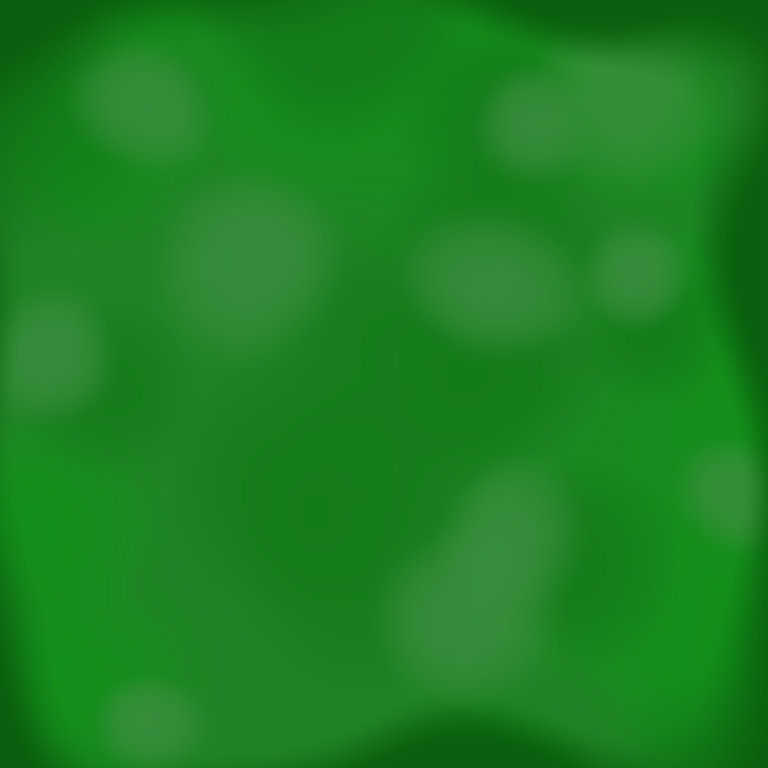
Give the GLSL for this texture, as a Shadertoy shader.

```glsl
// Soft, blurred green mottling: broad bright and dark patches with a few pale
// spots, inside an uneven dark rim. Each kind of patch is a layer of cellular
// noise with smooth round falloffs; layered sines bend the shapes and the rim.

const vec3 BASE_GREEN   = vec3(0.125, 0.515, 0.152);
const vec3 BRIGHT_GREEN = vec3(0.068, 0.565, 0.090);
const vec3 DARK_GREEN   = vec3(0.075, 0.480, 0.102);
const vec3 PALE_GREEN   = vec3(0.235, 0.560, 0.255);
const vec3 RIM_GREEN    = vec3(0.035, 0.375, 0.055);

const float BRIGHT_CELLS = 4.0;   // cells across the canvas
const float DARK_CELLS   = 5.0;
const float PALE_CELLS   = 4.0;
const float BEND         = 0.022; // how far the patches are warped
const float RIM_START    = 0.88;  // 0 is the centre, 1 the canvas edge
const float RIM_END      = 1.06;
const float RIM_WAVE     = 0.13;

vec3 hash3(vec2 cell, float seed) {
    vec3 h = fract(vec3(cell, seed) * vec3(0.1031, 0.1130, 0.0973) + 0.137);
    h += dot(h, h.yzx + 33.33);
    return fract((h.xxy + h.yzz) * h.zyx);
}

// Layered sines, roughly -1 to 1
float waves(vec2 p, float phase) {
    return 0.50 * sin(9.0 * p.x + 4.0 * p.y + phase)
         + 0.30 * sin(-7.0 * p.x + 13.0 * p.y + 2.3 * phase)
         + 0.20 * sin(17.0 * p.x + 11.0 * p.y + 3.7 * phase);
}

// Soft round patches, one per occupied cell; radii are in cell units
float patches(vec2 p, float cells, float density, vec2 radii, float seed) {
    vec2 q = p * cells;
    vec2 home = floor(q);
    float total = 0.0;
    for (int y = -1; y <= 1; y++) {
        for (int x = -1; x <= 1; x++) {
            vec2 cell = home + vec2(x, y);
            vec3 h = hash3(cell, seed);
            float occupied = step(hash3(cell, seed + 19.0).x, density);
            vec2 away = q - cell - mix(vec2(0.15), vec2(0.85), h.xy);
            float radius = mix(radii.x, radii.y, h.z);
            float falloff = max(0.0, 1.0 - dot(away, away) / (radius * radius));
            total += occupied * falloff * falloff;
        }
    }
    return 1.0 - exp(-1.8 * total);
}

void mainImage(out vec4 fragColor, in vec2 fragCoord) {
    vec2 uv = fragCoord / iResolution.xy;
    vec2 p = uv + BEND * vec2(waves(uv, 1.0), waves(uv.yx, 4.0));

    // Rounded-square distance from the centre
    vec2 side = pow(abs(2.0 * uv - 1.0), vec2(6.0));
    float rimDistance = pow(side.x + side.y, 1.0 / 6.0);

    // Bright patches grow stronger towards the outside
    float outer = smoothstep(0.35, 0.95, rimDistance);
    float bright = patches(p, BRIGHT_CELLS, 0.55, vec2(0.60, 1.10), 3.0);
    vec3 color = mix(BASE_GREEN, BRIGHT_GREEN, bright * mix(0.35, 1.0, outer));

    // Dark hollows, then small pale spots
    float dark = patches(p, DARK_CELLS, 0.50, vec2(0.55, 1.05), 11.0);
    color = mix(color, DARK_GREEN, 0.95 * dark);
    float pale = patches(p, PALE_CELLS, 0.50, vec2(0.30, 0.62), 27.0);
    color = mix(color, PALE_GREEN, 0.95 * pale);

    // Uneven dark rim
    float rim = rimDistance + RIM_WAVE * waves(uv, 2.6);
    color = mix(color, RIM_GREEN, smoothstep(RIM_START, RIM_END, rim));

    fragColor = vec4(color, 1.0);
}
```
